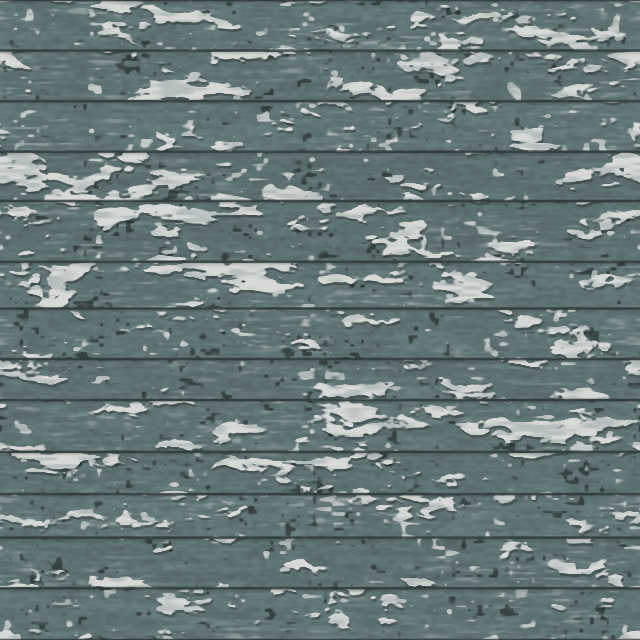
Reproduce this texture procedurally as a WebGL 2 fragment shader.

```glsl
#version 300 es
precision highp float;
uniform vec2 u_resolution;
out vec4 fragColor;

// Heights of the joints between the thirteen boards
const float joints[14] = float[14](0.0, 0.081, 0.160, 0.228, 0.294, 0.375, 0.439,
                                   0.518, 0.591, 0.686, 0.763, 0.842, 0.921, 1.0);

float hash(ivec2 cell, int seed) {
  uint h = uint(cell.x) * 1597u + uint(cell.y) * 51749u + uint(seed) * 7919u;
  h = (h ^ (h >> 16)) * 73244475u;
  h = (h ^ (h >> 15)) * 40503u;
  h = (h ^ (h >> 16)) * 73244475u;
  return float((h ^ (h >> 16)) & 65535u) / 65535.0;
}

// Value noise that wraps across the unit square
float noise(vec2 uv, vec2 freq, int seed) {
  vec2 p = uv * freq;
  vec2 cell = floor(p);
  vec2 f = p - cell;
  f = f * f * (3.0 - 2.0 * f);
  ivec2 a = ivec2(mod(cell, freq));
  ivec2 b = ivec2(mod(cell + 1.0, freq));
  return mix(mix(hash(a, seed), hash(ivec2(b.x, a.y), seed), f.x),
             mix(hash(ivec2(a.x, b.y), seed), hash(b, seed), f.x), f.y);
}

// Height field whose peaks are the places where paint has flaked off
float flaking(vec2 uv, int board) {
  int seed = board * 10;
  uv.x += 0.016 * (noise(uv, vec2(24.0, 90.0), seed + 1) - 0.5);
  uv.y += 0.010 * (noise(uv, vec2(36.0, 30.0), seed + 2) - 0.5);
  return 0.40 * noise(uv, vec2(11.0, 36.0), seed + 3)
       + 0.31 * noise(uv, vec2(23.0, 76.0), seed + 4)
       + 0.19 * noise(uv, vec2(57.0, 141.0), seed + 5)
       + 0.10 * noise(uv, vec2(130.0, 230.0), seed + 6);
}

void main() {
  vec2 uv = gl_FragCoord.xy / u_resolution;

  // Board under this point
  int board = 0;
  for (int i = 1; i < 13; i++) board += int(step(joints[i], uv.y));
  float below = uv.y - joints[board];
  float above = joints[board + 1] - uv.y;
  float tone = hash(ivec2(board, 3), 5);

  // Painted surface with lengthwise grain and mottling
  float grain = noise(uv, vec2(22.0, 240.0), board + 200);
  float mottle = noise(uv, vec2(100.0, 190.0), board + 230);
  vec3 color = vec3(0.375, 0.452, 0.455) * (0.97 + 0.05 * tone);
  color *= 1.0 + 0.12 * (grain - 0.5) + 0.12 * (mottle - 0.5);

  // Pale scuffs, heavier on some boards
  float scuffArea = smoothstep(0.35, 0.8, noise(uv, vec2(7.0, 19.0), board + 260));
  float scuff = smoothstep(0.56, 0.9, 0.5 * grain + 0.5 * noise(uv, vec2(70.0, 210.0), board + 290));
  color = mix(color, vec3(0.57, 0.62, 0.62), scuff * scuffArea * (0.5 + 0.5 * tone));

  // Shadow along the lifted edges, then small dark pits
  float limit = 0.605 + 0.03 * tone;
  float shadow = smoothstep(limit - 0.01, limit + 0.04, flaking(uv + vec2(-0.002, 0.004), board));
  color *= 1.0 - 0.26 * shadow;
  float pits = noise(uv, vec2(120.0, 150.0), board + 320) * noise(uv, vec2(31.0, 47.0), board + 350);
  color *= 1.0 - 0.42 * smoothstep(0.5, 0.72, pits);

  // Bare pale wood in the flakes and scattered specks
  float flake = smoothstep(limit - 0.005, limit + 0.04, flaking(uv, board));
  float specks = noise(uv, vec2(84.0, 132.0), board + 380) * noise(uv, vec2(27.0, 44.0), board + 410);
  flake = max(flake, 0.85 * smoothstep(0.56, 0.70, specks));
  float fibre = noise(uv, vec2(38.0, 180.0), board + 440);
  vec3 wood = mix(vec3(0.71, 0.74, 0.74), vec3(0.84, 0.85, 0.845), smoothstep(0.1, 0.7, fibre));
  color = mix(color, wood, flake);

  // Dark joints with a soft shade beneath each board edge
  float gap = min(below, above);
  float wear = noise(uv, vec2(26.0, 40.0), 470);
  color *= 1.0 - 0.16 * (1.0 - smoothstep(0.0, 0.009, above));
  float joint = 1.0 - smoothstep(0.0008, 0.0032, gap);
  color = mix(color, vec3(0.19, 0.235, 0.235), joint * (0.72 + 0.28 * wear));

  fragColor = vec4(color, 1.0);
}
```
